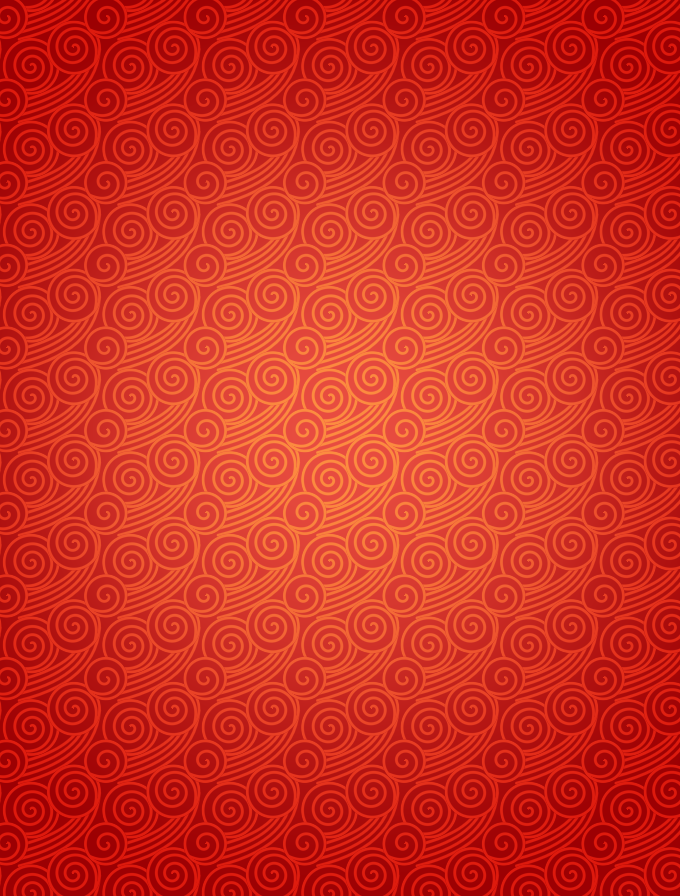
Write a Shadertoy shader that draws this pattern.

```glsl
// Rows of curling cloud scrolls: three spiral discs and a sheaf of swept tails per cell.
// Discs are spirals peeling off a round rim, wrapped on a rectangular lattice and painted
// back to front; a radial glow tints both the ground and the line work.

#define CELL_WIDTH 0.111              // fraction of canvas height
#define CELL vec2(1.0, 0.831)         // cell size in cell widths
#define ANCHOR vec2(0.3678, 0.557)    // centre of one large disc
#define LINE_WIDTH 0.029
#define PITCH 0.083                   // gap between spiral turns
#define PEEL 0.45                     // extra pitches dropped where a spiral leaves its rim
#define PEEL_RATE 14.0
#define TAILS 4
#define TAIL_STEPS 14
#define GLOW_CENTER vec2(0.379, 0.52)

const float TAU = 6.2831853;

// Offset from the nearest lattice copy of a point
vec2 wrapCell(vec2 p, vec2 center) {
    vec2 q = p - center;
    return q - CELL * round(q / CELL);
}

float segmentDistance(vec2 p, vec2 a, vec2 b) {
    vec2 ab = b - a;
    return length(p - a - ab * clamp(dot(p - a, ab) / dot(ab, ab), 0.0, 1.0));
}

vec2 bezier(vec2 a, vec2 b, vec2 c, float t) {
    return mix(mix(a, b, t), mix(b, c, t), t);
}

float stroke(float d, float px) {
    return 1.0 - smoothstep(-px, px, d - 0.5 * LINE_WIDTH);
}

// Distance to a rim and the spiral that peels off it and winds inward
float spiralDistance(vec2 q, float radius, float pitch, float joinTurn) {
    float r = length(q);
    float turn = fract(atan(q.y, q.x + 1e-6) / TAU - joinTurn);
    float d = abs(r - radius);
    for (int i = 0; i < 4; i++) {
        float wound = turn + float(i);
        float curveRadius = radius - pitch * (wound + PEEL * (1.0 - exp(-PEEL_RATE * wound)));
        if (curveRadius > 0.1 * pitch) d = min(d, abs(r - curveRadius));
    }
    return d;
}

// Paint a disc over the ink beneath it
float paintDisc(float ink, vec2 p, vec2 center, float radius, float pitch, float joinTurn, float px) {
    vec2 q = wrapCell(p, center);
    float inside = 1.0 - smoothstep(-px, px, length(q) - radius - 0.5 * LINE_WIDTH);
    float line = stroke(spiralDistance(q, radius, pitch, joinTurn), px);
    return mix(ink, line, inside);
}

// Fan of curves sweeping from the upper right down to the lower left
float tailDistance(vec2 p) {
    vec2 middle = vec2(0.29, -0.18);
    vec2 q = wrapCell(p, middle) + middle;
    float d = 1.0;
    for (int i = 0; i < TAILS; i++) {
        float k = float(i) / float(TAILS - 1);
        vec2 a = mix(vec2(0.688, 0.172), vec2(0.47, -0.03), k);
        vec2 b = mix(vec2(0.645, -0.37), vec2(0.33, -0.235), k);
        vec2 c = mix(vec2(-0.12, -0.56), vec2(-0.09, -0.345), k);
        vec2 last = a;
        for (int j = 1; j <= TAIL_STEPS; j++) {
            vec2 next = bezier(a, b, c, float(j) / float(TAIL_STEPS));
            d = min(d, segmentDistance(q, last, next));
            last = next;
        }
    }
    return d;
}

// Blend three colours outward from the glow
vec3 glowRamp(vec3 core, vec3 middle, vec3 rim, float d) {
    vec3 c = mix(core, middle, smoothstep(0.02, 0.38, d));
    return mix(c, rim, smoothstep(0.23, 0.55, d));
}

void mainImage(out vec4 fragColor, in vec2 fragCoord) {
    vec2 uv = fragCoord / iResolution.y;
    vec2 p = (uv - ANCHOR) / CELL_WIDTH;
    float px = 0.75 / (iResolution.y * CELL_WIDTH);

    // Line work, back to front
    float ink = stroke(tailDistance(p), px);
    ink = paintDisc(ink, p, vec2(0.0), 0.272, PITCH, 0.65, px);
    ink = paintDisc(ink, p, vec2(0.43, 0.188), 0.258, PITCH, 0.9, px);
    ink = paintDisc(ink, p, vec2(-0.25, 0.492), 0.205, PITCH * 1.15, 0.6, px);

    // Ground and line colours
    float glow = length(uv - GLOW_CENTER * vec2(iResolution.x / iResolution.y / 0.758, 1.0));
    vec3 ground = glowRamp(vec3(0.91, 0.30, 0.25), vec3(0.77, 0.14, 0.12), vec3(0.61, 0.00, 0.01), glow);
    vec3 thread = glowRamp(vec3(0.99, 0.55, 0.25), vec3(0.93, 0.31, 0.18), vec3(0.87, 0.10, 0.05), glow);
    fragColor = vec4(mix(ground, thread, ink), 1.0);
}
```
